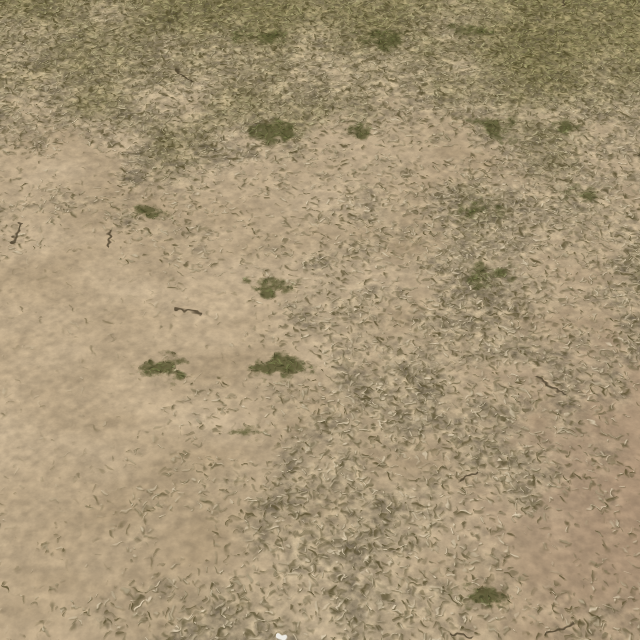
Reproduce this texture procedurally as a three.js fragment shader.

```glsl
varying vec2 vUv;

vec3 hash3(vec2 p) {
  vec3 q = fract(p.xyx * vec3(0.1031, 0.1030, 0.0973));
  q += dot(q, q.yxz + 33.33);
  return fract((q.xxy + q.yzz) * q.zyx);
}

float noise(vec2 p) {
  vec2 i = floor(p), f = fract(p);
  f = f * f * (3.0 - 2.0 * f);
  return mix(mix(hash3(i).x, hash3(i + vec2(1, 0)).x, f.x),
             mix(hash3(i + vec2(0, 1)).x, hash3(i + vec2(1, 1)).x, f.x), f.y);
}

float fbm(vec2 p) {
  float sum = 0.0, amp = 0.5;
  for (int i = 0; i < 4; i++) {
    sum += amp * noise(p);
    p = mat2(1.6, 1.2, -1.2, 1.6) * p + 7.3;
    amp *= 0.5;
  }
  return sum;
}

float blob(vec2 p, vec2 centre, vec2 radius) {
  vec2 d = (p - centre) / radius;
  return exp(-dot(d, d));
}

// Distance to a stroke; t runs from -1 to 1 along it
float stroke(vec2 p, vec2 halfAxis, out float t) {
  t = clamp(dot(p, halfAxis) / dot(halfAxis, halfAxis), -1.0, 1.0);
  return length(p - halfAxis * t);
}

float fill(float d, float width, float edge) {
  return 1.0 - smoothstep(width - edge, width + edge, d);
}

// Share of ground under grass, with worn patches
float grassCover(vec2 uv, float patches) {
  float c = 0.68 + 0.4 * smoothstep(0.7, 0.95, uv.y);
  c -= 0.8 * blob(uv, vec2(0.03, 0.45), vec2(0.3, 0.36));
  c -= 0.7 * blob(uv, vec2(1.02, 0.22), vec2(0.2, 0.25));
  c -= 0.5 * blob(uv, vec2(0.6, 0.77), vec2(0.17, 0.06));
  c -= 0.35 * blob(uv, vec2(0.38, 0.44), vec2(0.2, 0.24));
  c -= 0.4 * blob(uv, vec2(0.1, 0.05), vec2(0.2, 0.2));
  return clamp(c + patches, 0.04, 1.0);
}

// Scattered small ragged clumps
float tufts(vec2 uv) {
  vec2 g = uv * vec2(6.0, 8.0), id = floor(g);
  vec3 h = hash3(id + 61.0);
  vec2 d = fract(g) - 0.35 - 0.3 * h.xy;
  float ragged = 0.5 * (fbm(uv * vec2(60.0, 80.0)) - 0.47);
  return step(h.z, 0.32) * fill(length(d * vec2(0.9, 1.4)) + ragged, 0.07 + 0.1 * h.x, 0.09);
}

void main() {
  vec2 uv = vUv;
  // Receding ground plane, slightly crumpled so blades turn out uneven
  vec2 ground = vec2((uv.x - 0.5) * (1.0 + 0.5 * uv.y), uv.y * (1.0 + 0.7 * uv.y));
  vec2 crumple = vec2(noise(ground * 120.0 + 9.0), noise(ground * 120.0 + 55.0)) - 0.5;
  vec2 rough = ground + 0.007 * crumple;
  float patches = fbm(ground * 6.0 + 3.0) - 0.48;
  float clumps = fbm(ground * vec2(20.0, 24.0) + 31.0) - 0.48;
  float cover = grassCover(uv, patches + 0.8 * clumps);
  float tuft = tufts(uv);
  float green = smoothstep(0.7, 1.05, uv.y + 0.15 * (uv.x - 0.5) + 0.5 * patches);
  float grain = fbm(ground * vec2(75.0, 85.0)) - 0.48;

  // Sand and matted turf
  vec3 soil = mix(vec3(0.66, 0.58, 0.46), vec3(0.81, 0.73, 0.61), fbm(ground * vec2(5.0, 9.0) + 20.0));
  soil = mix(soil, vec3(0.65, 0.55, 0.45), 0.8 * blob(uv, vec2(1.0, 0.2), vec2(0.25, 0.3)));
  soil *= 1.0 + 0.26 * grain + 0.14 * clumps;
  vec3 turf = mix(vec3(0.67, 0.61, 0.50), vec3(0.52, 0.485, 0.34), green);
  turf *= 1.0 + 0.8 * grain - 0.45 * clumps - 0.2 * patches;
  vec3 col = mix(soil, turf, 0.9 * smoothstep(0.1, 0.8, cover));
  col = mix(col, vec3(0.31, 0.31, 0.17), 0.75 * tuft);

  // Layers of dry blades, each with a small shadow
  float edge = 0.08 + 0.09 * uv.y;
  float density = max(cover, 0.8 * tuft);
  for (int layer = 0; layer < 5; layer++) {
    float l = float(layer);
    vec2 g = rough * (48.0 + 7.0 * l) + 17.37 * l + 40.0;
    vec2 cell = floor(g);
    for (int j = -1; j <= 1; j++) {
      for (int i = -1; i <= 1; i++) {
        vec2 id = cell + vec2(i, j);
        vec3 h = hash3(id + 37.0 * l);
        vec3 k = hash3(id + 91.0 + 13.0 * l);
        float angle = 3.14 * h.z;
        vec2 axis = vec2(cos(angle), sin(angle)) * (0.1 + 0.4 * k.y * k.y);
        vec2 d = g - id - h.xy;
        float t, u;
        float present = 1.0 - smoothstep(density - 0.1, density + 0.04, k.z);
        present *= 0.45 + 0.55 * fract(7.0 * k.y);
        float shade = fill(stroke(d + vec2(-0.1, 0.14), axis, u), 0.07 + 0.09 * h.y, edge + 0.05);
        float blade = fill(stroke(d, axis, t), 0.05 + 0.09 * h.x * (1.0 - t * t), edge);
        vec3 tint = mix(vec3(0.35, 0.31, 0.19), vec3(0.90, 0.84, 0.73), smoothstep(0.0, 1.0, k.x));
        tint = mix(tint, tint * vec3(0.82, 0.86, 0.70), green);
        tint = mix(tint, vec3(0.30, 0.33, 0.17) * (0.6 + 0.9 * k.x), 0.8 * tuft);
        col = mix(col, vec3(0.31, 0.28, 0.17), 0.42 * shade * present);
        col = mix(col, tint, 0.85 * blade * present);
      }
    }
  }

  // Sparse twigs and pale scraps
  vec2 g = uv * vec2(7.0, 8.0) + 0.4;
  vec3 h = hash3(floor(g) + 205.0);
  float angle = 2.4 * h.x - 0.9, along;
  vec2 d = fract(g) - 0.4 - 0.2 * h.xy + 0.05 * crumple;
  float twig = stroke(d, vec2(cos(angle), sin(angle)) * (0.08 + 0.12 * h.y), along);
  col = mix(col, vec3(0.27, 0.23, 0.16), 0.75 * step(h.z, 0.24) * fill(twig, 0.014, 0.012));
  float scrap = length(d) + 0.05 * (noise(uv * 150.0) - 0.5);
  col = mix(col, vec3(0.93, 0.92, 0.89), step(0.95, h.z) * fill(scrap, 0.045, 0.014));

  gl_FragColor = vec4(col, 1.0);
}
```
